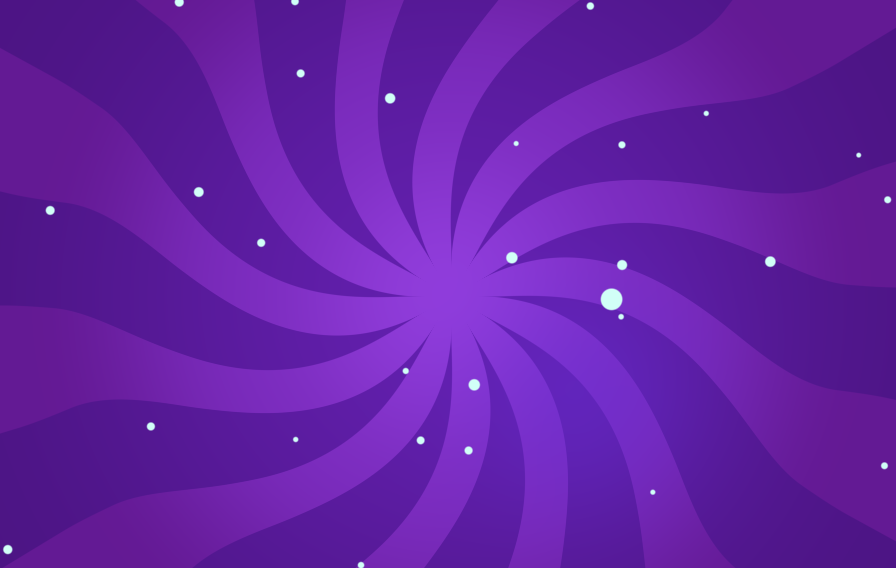
This background is drawn by a WebGL 1 fragment shader. Its source:

```glsl
precision highp float;
// Purple sunburst of twelve swirling rays with pale dots scattered over it.
// Rays are repeated sectors in polar space, twisted by radius; radial
// gradients and a soft blue glow tint them, and a hashed grid places the dots.

uniform vec2 u_resolution;

// Lengths are in canvas heights, measured from the middle of the canvas.
const float TAU = 6.2831853;
const vec2 BURST_CENTER = vec2(0.006, -0.022);
const float RAY_COUNT = 12.0;
const float TWIST = 0.628;
const vec2 TWIST_RANGE = vec2(0.04, 0.70);
const float CORE_RADIUS = 0.041;
const float TAPER_LENGTH = 0.432;
const float BAND_HALF_ANGLE = 0.161;
const float OUTER_NARROWING = 0.035;

const vec3 LIGHT_CORE = vec3(0.57, 0.24, 0.86);
const vec3 LIGHT_MID = vec3(0.48, 0.17, 0.74);
const vec3 LIGHT_RIM = vec3(0.39, 0.10, 0.58);
const vec3 DARK_CORE = vec3(0.38, 0.12, 0.67);
const vec3 DARK_RIM = vec3(0.30, 0.08, 0.52);

const vec2 GLOW_CENTER = vec2(0.24, -0.20);
const float GLOW_RADIUS = 0.30;
const vec3 GLOW_COLOR = vec3(0.40, 0.18, 0.84);
const float GLOW_STRENGTH = 0.45;

const vec3 DOT_COLOR = vec3(0.82, 1.0, 0.97);
const float DOT_CELL = 0.2;
const float DOT_CHANCE = 0.55;
const vec2 DOT_RADII = vec2(0.004, 0.012);
const vec2 BIG_DOT_CENTER = vec2(0.288, -0.027);
const float BIG_DOT_RADIUS = 0.019;

float hash(vec2 p) {
  return fract(sin(dot(p, vec2(127.1, 311.7))) * 43758.5453);
}

float disc(vec2 p, float radius, float pixel) {
  return 1.0 - smoothstep(-pixel, pixel, length(p) - radius);
}

// Coverage of the dark bands between the rays.
float darkBands(vec2 p, float pixel) {
  float r = length(p);
  float sector = TAU / RAY_COUNT;
  float angle = atan(p.y, p.x + 1e-5) + TWIST * smoothstep(TWIST_RANGE.x, TWIST_RANGE.y, r);
  float offset = abs(mod(angle + 0.5 * sector, sector) - 0.5 * sector);

  // Bands taper to points at the core and narrow a little far out.
  float taper = clamp((r - CORE_RADIUS) / TAPER_LENGTH, 0.0, 1.0);
  float halfAngle = BAND_HALF_ANGLE * sin(taper * TAU * 0.25)
                  - OUTER_NARROWING * smoothstep(0.51, 0.80, r);
  return smoothstep(0.0, 1.5 * pixel, (halfAngle - offset) * r);
}

// One optional dot per cell, kept clear of the cell border.
float scatteredDots(vec2 p, float pixel) {
  vec2 cell = floor(p / DOT_CELL);
  vec2 jitter = vec2(hash(cell + 3.7), hash(cell + 19.3));
  vec2 center = (cell + mix(vec2(0.1), vec2(0.9), jitter)) * DOT_CELL;
  float size = hash(cell + 41.9);
  float radius = mix(DOT_RADII.x, DOT_RADII.y, size * size);
  return disc(p - center, radius, pixel) * step(hash(cell + 8.1), DOT_CHANCE);
}

void main() {
  float pixel = 1.0 / u_resolution.y;
  vec2 p = (gl_FragCoord.xy - 0.5 * u_resolution) * pixel;
  vec2 q = p - BURST_CENTER;
  float r = length(q);

  // Radial shading of rays and bands
  vec3 light = mix(LIGHT_CORE, LIGHT_MID, smoothstep(0.0, 0.42, r));
  light = mix(light, LIGHT_RIM, smoothstep(0.35, 0.75, r));
  vec3 dark = mix(DARK_CORE, DARK_RIM, smoothstep(0.05, 0.95, r));
  vec3 color = mix(light, dark, darkBands(q, pixel));

  // Blue glow at the lower right
  vec2 g = (p - GLOW_CENTER) / GLOW_RADIUS;
  color = mix(color, GLOW_COLOR, GLOW_STRENGTH * exp(-2.0 * dot(g, g)));

  // Dots on top
  float dots = max(scatteredDots(p, pixel), disc(p - BIG_DOT_CENTER, BIG_DOT_RADIUS, pixel));
  gl_FragColor = vec4(mix(color, DOT_COLOR, dots), 1.0);
}
```
